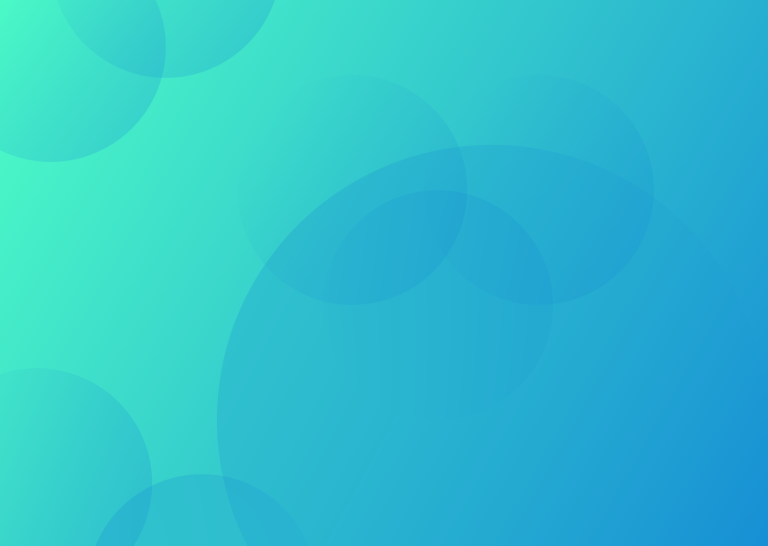
Reproduce this background procedurally as a WebGL 1 fragment shader.

```glsl
precision highp float;

uniform vec2 u_resolution;

const vec3 MINT = vec3(0.305, 1.0, 0.775);
const vec3 BLUE = vec3(0.09, 0.56, 0.835);
const vec3 TINT = vec3(0.09, 0.56, 0.83);
const float SMALL_RADIUS = 0.2106;
const float LARGE_RADIUS = 0.5037;

// Diagonal blend that spans the canvas from top left to lower right
vec3 diagonalGradient(vec2 p, float aspect, float angle) {
  vec2 axis = vec2(cos(angle), sin(angle));
  float t = dot(vec2(p.x, 1.0 - p.y), axis) / dot(vec2(aspect, 1.0), axis);
  return mix(MINT, BLUE, clamp(t, 0.0, 1.0));
}

// Translucent disc, densest on the rim that faces the given angle
vec3 addDisc(vec3 base, vec2 p, vec2 center, float radius, float angle, float opacity) {
  vec2 offset = p - center;
  float edge = 0.75 / u_resolution.y;
  float coverage = 1.0 - smoothstep(-edge, edge, length(offset) - radius);
  float fade = 0.5 + 0.5 * dot(offset, vec2(cos(angle), sin(angle))) / radius;
  return mix(base, TINT, coverage * opacity * clamp(fade, 0.0, 1.0));
}

void main() {
  // Canvas heights, so discs stay round
  vec2 p = gl_FragCoord.xy / u_resolution.y;
  float aspect = u_resolution.x / u_resolution.y;

  vec3 color = diagonalGradient(p, aspect, radians(30.0));

  // Large disc
  color = addDisc(color, p, vec2(0.901, 0.231), LARGE_RADIUS, radians(145.0), 0.27);

  // Upper left pair
  color = addDisc(color, p, vec2(0.093, 0.914), SMALL_RADIUS, radians(-40.0), 0.25);
  color = addDisc(color, p, vec2(0.304, 1.068), SMALL_RADIUS, radians(-45.0), 0.25);

  // Central trio
  color = addDisc(color, p, vec2(0.645, 0.652), SMALL_RADIUS, radians(-35.0), 0.23);
  color = addDisc(color, p, vec2(0.987, 0.652), SMALL_RADIUS, radians(-35.0), 0.25);
  color = addDisc(color, p, vec2(0.802, 0.441), SMALL_RADIUS, radians(55.0), 0.23);

  // Lower left pair
  color = addDisc(color, p, vec2(0.068, 0.115), SMALL_RADIUS, radians(-15.0), 0.25);
  color = addDisc(color, p, vec2(0.370, -0.079), SMALL_RADIUS, radians(130.0), 0.27);

  gl_FragColor = vec4(color, 1.0);
}
```
